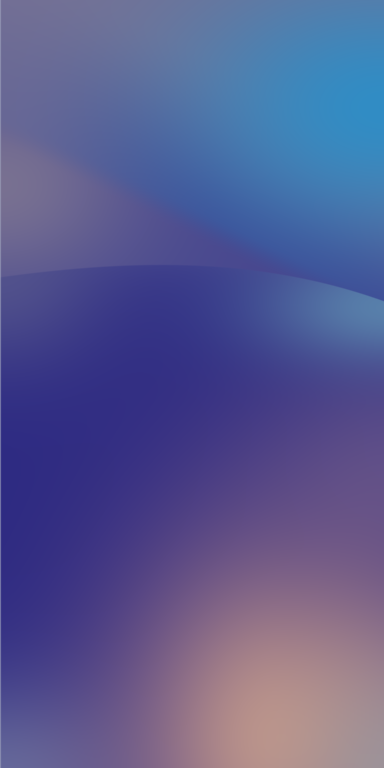
Give the GLSL for this background, as a Shadertoy shader.

```glsl
const vec3 INDIGO     = vec3(0.17, 0.16, 0.51);
const vec3 DUSK       = vec3(0.46, 0.44, 0.58);
const vec3 RIDGE_LEFT = vec3(0.41, 0.40, 0.58);
const vec3 RIDGE_DEEP = vec3(0.25, 0.28, 0.57);
const vec3 AZURE      = vec3(0.19, 0.55, 0.77);
const vec3 WEDGE      = vec3(0.28, 0.28, 0.56);
const vec3 MAUVE      = vec3(0.47, 0.44, 0.57);
const vec3 RIM        = vec3(0.29, 0.30, 0.57);
const vec3 SLATE      = vec3(0.33, 0.33, 0.55);
const vec3 STEEL      = vec3(0.34, 0.50, 0.67);
const vec3 PLUM       = vec3(0.36, 0.31, 0.54);
const vec3 ROSE       = vec3(0.70, 0.49, 0.52);
const vec3 PEACH      = vec3(0.74, 0.58, 0.54);
const vec3 HAZE       = vec3(0.40, 0.43, 0.62);
const vec3 ASH        = vec3(0.61, 0.60, 0.62);
const vec3 BORDER     = vec3(0.62, 0.64, 0.74);

const float RIDGE_START = 0.83;
const float RIDGE_SLOPE = 0.245;
const float CREST_X = 0.42;
const float CREST_Y = 0.655;
const float BORDER_WIDTH = 0.003;

// Elliptical Gaussian falloff
float glow(vec2 p, vec2 center, vec2 radius) {
    vec2 q = (p - center) / radius;
    return exp(-dot(q, q));
}

float ridgeHeight(float x) {
    return RIDGE_START - RIDGE_SLOPE * x;
}

float crestHeight(float x) {
    float d = x - CREST_X;
    return CREST_Y - d * d * (0.112 + 0.049 * d);
}

// Upper field: dusk above a dark ridge, azure at the right
vec3 skyColor(vec2 p) {
    float h = p.y - ridgeHeight(p.x);
    vec3 ridge = mix(RIDGE_LEFT, RIDGE_DEEP, smoothstep(0.0, 0.6, p.x));
    vec3 col = mix(ridge, DUSK, smoothstep(0.0, 0.24, h));
    return mix(col, AZURE, glow(p, vec2(1.0, 0.86), vec2(0.52, 0.17)));
}

// Thin band between the ridge and the crest
vec3 wedgeColor(vec2 p) {
    return mix(WEDGE, MAUVE, glow(p, vec2(0.0, 0.76), vec2(0.36, 0.14)));
}

// Lower field: indigo with lit rim, corners and a warm glow
vec3 hillColor(vec2 p, float depth) {
    vec3 col = mix(INDIGO, RIM, 0.55 * exp(-max(depth, 0.0) / 0.045));
    col = mix(col, SLATE, 0.9 * glow(p, vec2(0.0, 0.65), vec2(0.28, 0.13)));
    col = mix(col, PLUM, 0.8 * glow(p, vec2(1.05, 0.40), vec2(0.40, 0.15)));
    col = mix(col, STEEL, glow(p, vec2(1.02, 0.60), vec2(0.35, 0.075)));
    col = mix(col, HAZE, 0.9 * glow(p, vec2(0.0, -0.02), vec2(0.35, 0.13)));

    // The warm glow reaches further to the right
    float reach = p.x < 0.72 ? 0.43 : 0.65;
    float warmth = glow(p, vec2(0.72, 0.04), vec2(reach, 0.272));
    col = mix(col, mix(ROSE, PEACH, warmth), warmth);
    return mix(col, ASH, 0.8 * glow(p, vec2(1.05, -0.02), vec2(0.25, 0.15)));
}

void mainImage(out vec4 fragColor, in vec2 fragCoord) {
    vec2 uv = fragCoord / iResolution.xy;
    float edge = 1.0 / iResolution.y;
    float depth = crestHeight(uv.x) - uv.y;

    // Layers from back to front
    float above = smoothstep(-0.018, 0.025, uv.y - ridgeHeight(uv.x));
    vec3 col = mix(wedgeColor(uv), skyColor(uv), above);
    col = mix(col, hillColor(uv, depth), smoothstep(-edge, edge, depth));

    // Pale line on the left side
    float line = 1.0 - smoothstep(0.0, BORDER_WIDTH, uv.x - 0.5 * BORDER_WIDTH);
    col = mix(col, BORDER, 0.6 * line);

    fragColor = vec4(col, 1.0);
}
```
